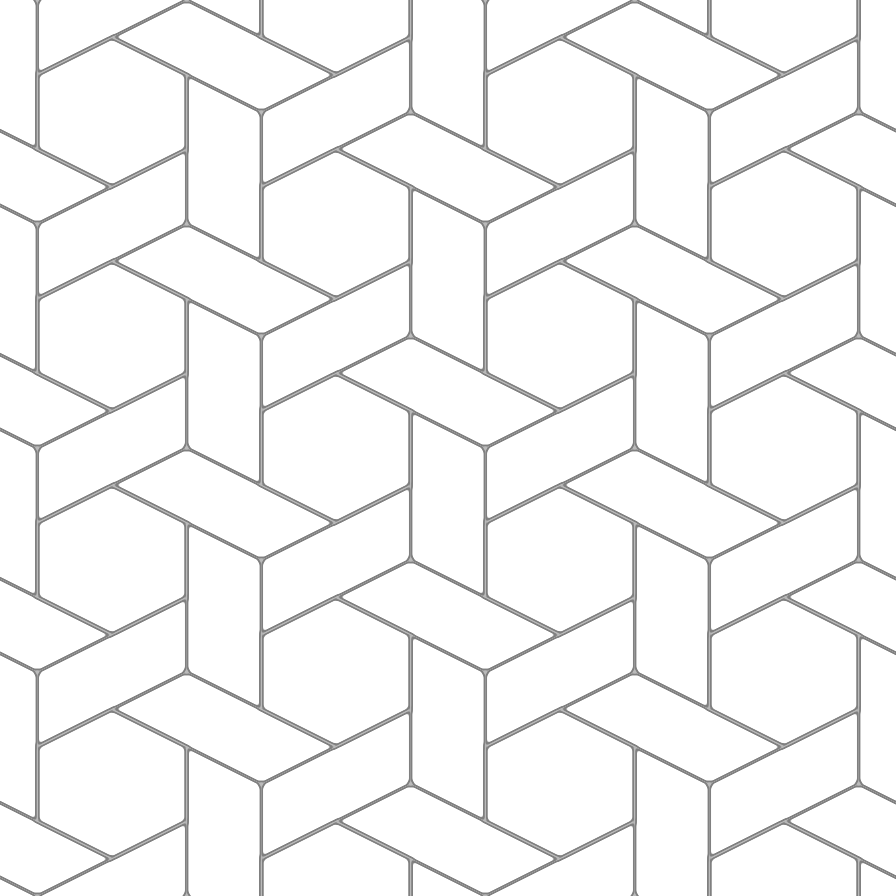
Give the GLSL for this pattern, as a Shadertoy shader.

```glsl
#define REPEATS 2.0          // twelve-unit blocks across the canvas
#define ORIGIN vec2(5.0, 0.0)
#define INNER_GAP 0.025      // half gap between two strips
#define OUTER_GAP 0.040      // half gap beside a hexagon
#define STROKE 0.0225        // half width of an outline
#define FILLET 0.10          // rounding where lines meet
#define REACH 0.985          // arms stop just short of the line they meet
#define PAPER vec3(1.0)
#define GROUT vec3(0.73)
#define INK vec3(0.50)

// Lattice of woven strips: steps (6,3) and (0,6)
vec2 latticePoint(vec2 n) {
    return vec2(6.0 * n.x, 3.0 * n.x + 6.0 * n.y);
}

float smoothMin(float a, float b) {
    float h = max(FILLET - abs(a - b), 0.0) / FILLET;
    return min(a, b) - h * h * FILLET * 0.25;
}

// Signed distance to the gap along one arm; its outer half is wider
float armGap(vec2 p, vec2 arm) {
    float t = clamp(dot(p, arm) / dot(arm, arm), 0.0, REACH);
    float gap = mix(INNER_GAP, OUTER_GAP, smoothstep(0.47, 0.53, t));
    return length(p - arm * t) - gap;
}

// Two three-armed stars, the second turned by half a revolution
float starPair(vec2 p, float d) {
    const vec2 turned = vec2(2.0, -3.0);
    for (int k = 0; k < 3; k++) {
        vec2 arm = k == 2 ? vec2(0.0, 4.0) : vec2(4.0 - 8.0 * float(k), -2.0);
        d = smoothMin(d, armGap(p, arm));
        d = smoothMin(d, armGap(turned - p, arm));
    }
    return d;
}

float weaveGap(vec2 p) {
    vec2 cell = round(vec2(p.x / 6.0, p.y / 6.0 - p.x / 12.0));
    vec2 local = p - latticePoint(cell);
    float d = 10.0;
    for (int j = -1; j <= 1; j++)
        for (int i = -1; i <= 1; i++)
            d = starPair(local - latticePoint(vec2(i, j)), d);
    return d;
}

void mainImage(out vec4 fragColor, in vec2 fragCoord) {
    float span = 12.0 * REPEATS;
    vec2 p = fragCoord / iResolution.xy * span - ORIGIN;
    float halfPixel = 0.5 * span / iResolution.y;

    // Pale grout between two darker outlines
    float d = weaveGap(p);
    float grout = 1.0 - smoothstep(-halfPixel, halfPixel, d);
    float outline = 1.0 - smoothstep(STROKE - halfPixel, STROKE + halfPixel, abs(d));

    vec3 color = mix(PAPER, GROUT, grout);
    color = mix(color, INK, outline);
    fragColor = vec4(color, 1.0);
}
```
